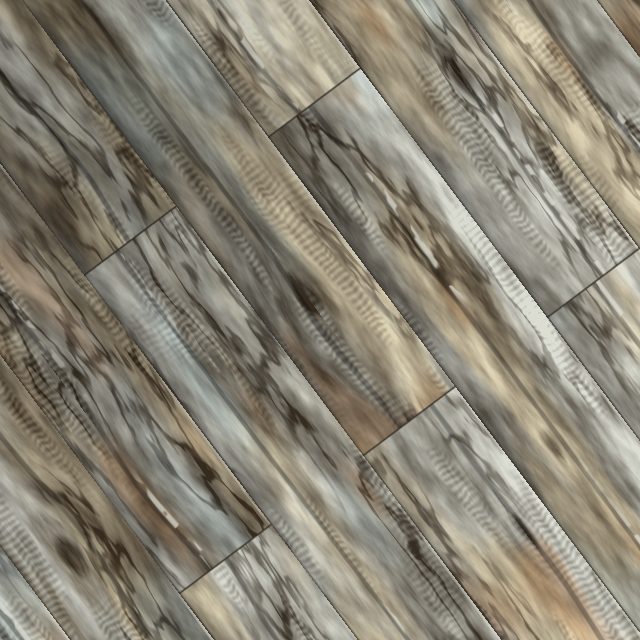
A Shadertoy shader for this texture:

```glsl
// Weathered grey-brown wood planks laid diagonally with staggered end joints.

const vec2 GRAIN_DIR = vec2(0.6, -0.8);     // direction of the long seams
const vec2 ACROSS_DIR = vec2(0.8, 0.6);     // direction of the end joints
const vec2 PLANK = vec2(0.974, 0.1797);     // plank length and width
const vec2 LAYOUT_SHIFT = vec2(-0.377, -0.631);
const float JOINT_WIDTH = 0.0026;
const float SEAM_WIDTH = 0.0022;
const float SEAM_SHADE = 0.014;             // soft shade beside a long seam
const float BASE_TONE = 0.78;
const vec3 DARK_WOOD = vec3(0.23, 0.20, 0.16);
const vec3 PALE_WOOD = vec3(0.73, 0.73, 0.69);
const vec3 RUST = vec3(0.62, 0.44, 0.28);
const vec3 COOL_PAINT = vec3(0.65, 0.71, 0.70);
const vec3 WHITE_FLECK = vec3(0.85, 0.85, 0.81);
const vec3 SEAM_COLOR = vec3(0.20, 0.18, 0.15);

float hash(vec2 p) {
    return fract(sin(dot(p, vec2(127.1, 311.7))) * 43758.5453);
}

float noise(vec2 p) {
    vec2 i = floor(p), f = fract(p);
    f = f * f * (3.0 - 2.0 * f);
    return mix(mix(hash(i), hash(i + vec2(1, 0)), f.x),
               mix(hash(i + vec2(0, 1)), hash(i + vec2(1, 1)), f.x), f.y);
}

float fbm(vec2 p) {
    float sum = 0.0, amp = 0.5333;
    for (int i = 0; i < 4; i++) {
        sum += amp * noise(p);
        p = p * 2.03 + 17.3;
        amp *= 0.5;
    }
    return sum;
}

// Wood surface; g is (along, across) in canvas units, local is within the plank
vec3 wood(vec2 g, vec2 local, vec2 id) {
    float r1 = hash(id + 3.1), r2 = hash(id + 7.7), r3 = hash(id + 12.9);
    vec2 seed = 40.0 * vec2(r1, r2);

    // Knot: bends the grain around it
    vec2 knotPos = PLANK * vec2(0.15 + 0.7 * r2, 0.25 + 0.5 * r3);
    float knot = length((local - knotPos) / vec2(0.045, 0.017));
    float bend = 0.012 * exp(-knot * knot * 0.4) * sign(local.y - knotPos.y);
    float sway = 0.022 * (noise(g * vec2(5, 9) + seed) - 0.5);
    vec2 q = vec2(g.x, g.y + sway - bend);

    // Broad strips, worn blotches and fine fibres
    float strips = fbm(q * vec2(1.8, 17) + seed);
    float blotches = fbm(q * vec2(11, 36) + seed.yx);
    float fibres = fbm(q * vec2(24, 95) + seed);
    float tone = BASE_TONE + 0.14 * (r3 - 0.5) + 1.35 * (strips - 0.5)
               + 0.75 * (blotches - 0.5) + 0.65 * (fibres - 0.5);

    // Dark ragged cracks gathered in bands
    float band = smoothstep(0.42, 0.7, noise(q * vec2(2.5, 15) + seed.yx + 9.0));
    float ridge = 1.0 - abs(2.0 * fbm(q * vec2(8, 42) + seed + 5.0) - 1.0);
    tone -= 0.48 * band * smoothstep(0.83, 0.98, ridge);

    // Saw chatter: short ticks across the grain
    float chatter = smoothstep(0.62, 0.82, noise(q * vec2(5, 32) + seed + 21.0));
    float ticks = sin(g.x * 560.0 + 5.0 * noise(g * vec2(30, 90)));
    tone += 0.13 * chatter * ticks;
    tone -= 0.5 * (1.0 - smoothstep(0.3, 1.0, knot + 0.9 * (blotches - 0.5)))
          * step(0.35, r1);

    // Brown, rust and cool paint tints
    vec3 col = mix(DARK_WOOD, PALE_WOOD, clamp(tone, -0.05, 1.22));
    float warm = fbm(q * vec2(2.2, 12) + seed + 31.0);
    col *= mix(vec3(1), vec3(1.03, 0.97, 0.87), smoothstep(0.4, 0.65, warm));
    float rust = smoothstep(0.68, 0.9, noise(q * vec2(5, 16) + seed + 43.0));
    col = mix(col, RUST * (0.55 + 0.6 * tone), 0.4 * rust);
    float cool = smoothstep(0.65, 0.9, noise(q * vec2(3, 13) + seed + 57.0));
    col = mix(col, COOL_PAINT * (0.5 + 0.6 * tone), 0.5 * cool);

    // Broken line of white flecks with a dark lower edge
    float line = local.y + sway - PLANK.y * (0.25 + 0.5 * r1);
    float broken = smoothstep(0.48, 0.65, noise(g * vec2(55, 90) + seed))
                 * smoothstep(0.4, 0.6, noise(vec2(g.x * 4.0, r2 * 50.0)));
    col *= 1.0 - 0.3 * (1.0 - smoothstep(0.002, 0.006, abs(line + 0.006)));
    return mix(col, WHITE_FLECK,
               0.75 * broken * (1.0 - smoothstep(0.002, 0.006, abs(line))));
}

void mainImage(out vec4 fragColor, in vec2 fragCoord) {
    vec2 uv = fragCoord / iResolution.xy;
    float pixel = 1.0 / min(iResolution.x, iResolution.y);

    // Plank layout: every second row shifts by half a length
    vec2 g = vec2(dot(uv, GRAIN_DIR), dot(uv, ACROSS_DIR)) - LAYOUT_SHIFT;
    float row = floor(g.y / PLANK.y);
    float along = g.x + 0.5 * PLANK.x * mod(row, 2.0);
    vec2 id = vec2(floor(along / PLANK.x), row);
    vec2 local = vec2(along, g.y) - id * PLANK;
    vec3 col = wood(g, local, id);

    // Long seams: shaded on one side, pale worn lip on the other
    float wear = noise(vec2(g.x * 9.0, row * 7.0));
    col *= 1.0 - 0.32 * exp(-local.y / SEAM_SHADE);
    float lip = PLANK.y - local.y;
    float lipWear = smoothstep(0.3, 0.8, noise(vec2(g.x * 9.0, row * 7.0 + 7.0)));
    col = mix(col, WHITE_FLECK, 0.55 * lipWear * (1.0 - smoothstep(0.002, 0.005, lip)));
    float seam = 1.0 - smoothstep(SEAM_WIDTH - pixel, SEAM_WIDTH + pixel, local.y);
    col = mix(col, SEAM_COLOR, seam * (0.35 + 0.45 * wear));

    // End joints
    float joint = min(local.x, PLANK.x - local.x) - 0.5 * JOINT_WIDTH;
    col = mix(col, SEAM_COLOR, 0.85 * (1.0 - smoothstep(-pixel, pixel, joint)));

    // Soft light, dimmer toward the upper left
    col *= 1.03 - 0.24 * exp(-5.0 * dot(uv - vec2(0, 0.75), uv - vec2(0, 0.75)));
    fragColor = vec4(clamp(col, 0.0, 1.0), 1.0);
}
```
